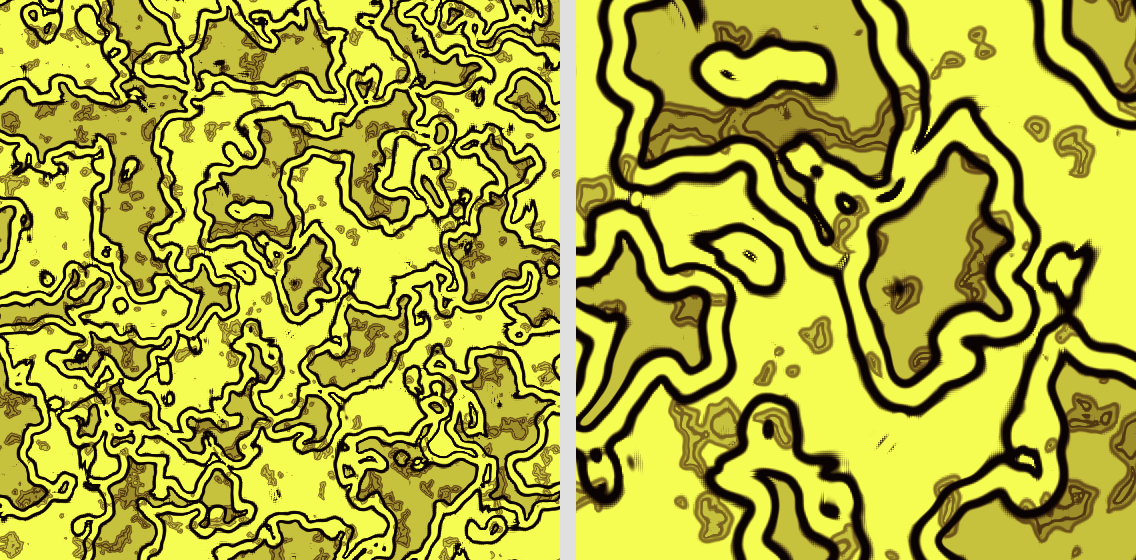
Left, the full canvas; right, a detail of the centre.
Give the GLSL for this texture, as a WebGL 2 fragment shader.

```glsl
#version 300 es
precision highp float;
// Ragged islands of yellow on olive, cut from layered gradient noise.
// Each shore is a pair of dark contours at a near-constant distance from
// the noise level; a finer noise adds brown-rimmed stains on both grounds.

uniform vec2 u_resolution;
out vec4 fragColor;

// Colours
const vec3 YELLOW = vec3(0.96, 0.99, 0.32);
const vec3 OLIVE  = vec3(0.78, 0.76, 0.24);
const vec3 STAIN  = vec3(0.62, 0.56, 0.17);
const vec3 BROWN  = vec3(0.42, 0.32, 0.10);
const vec3 UMBER  = vec3(0.26, 0.15, 0.05);
const vec3 INK    = vec3(0.04, 0.01, 0.01);

// Island shapes, lengths in canvas units
const float ISLAND_SCALE = 7.8;
const float ISLAND_LEVEL = -0.025;
const float SHORE_OFFSET = 0.0086;
const float INK_HALF_WIDTH = 0.0025;
const float FRINGE_WIDTH = 0.0009;
const float INK_SOFTNESS = 0.0010;

// Stains
const float STAIN_SCALE = 23.0;
const float STAIN_LEVEL_OLIVE = 0.21;
const float STAIN_LEVEL_YELLOW = 0.36;
const float CORE_DEPTH = 0.0045;
const float CORE_HALF_WIDTH = 0.0013;
const float RIM_HALF_WIDTH = 0.0011;
const float RIM_SOFTNESS = 0.0008;

// Noise
const int OCTAVES = 3;
const float GAIN = 0.54;
const float SLOPE_STEP = 0.0015;
const float SLOPE_FLOOR = 0.5;

vec2 latticeGradient(vec2 cell) {
  vec3 h = fract(cell.xyx * 0.1031);
  h += dot(h, h.yzx + 33.33);
  float angle = 6.28318 * fract((h.x + h.y) * h.z);
  return vec2(cos(angle), sin(angle));
}

float gradientNoise(vec2 p) {
  vec2 i = floor(p), f = fract(p);
  vec2 w = f * f * f * (f * (f * 6.0 - 15.0) + 10.0);
  vec2 e = vec2(1.0, 0.0);
  float a = dot(latticeGradient(i), f);
  float b = dot(latticeGradient(i + e.xy), f - e.xy);
  float c = dot(latticeGradient(i + e.yx), f - e.yx);
  float d = dot(latticeGradient(i + e.xx), f - e.xx);
  return mix(mix(a, b, w.x), mix(c, d, w.x), w.y);
}

float layeredNoise(vec2 p) {
  float sum = 0.0, amplitude = 1.0;
  for (int k = 0; k < OCTAVES; k++) {
    sum += amplitude * gradientNoise(p);
    p = mat2(1.6, 1.2, -1.2, 1.6) * p + 17.3;
    amplitude *= GAIN;
  }
  return sum;
}

// Approximate signed distance to a noise level, positive above it
float levelDistance(vec2 uv, float scale, float level, vec2 seed) {
  vec2 p = uv * scale + seed;
  vec2 e = vec2(SLOPE_STEP * scale, 0.0);
  float n = layeredNoise(p);
  vec2 slope = vec2(layeredNoise(p + e.xy), layeredNoise(p + e.yx)) - n;
  float steepness = length(vec2(length(slope) / SLOPE_STEP, SLOPE_FLOOR * scale));
  return (n - level) / steepness;
}

// Screen slope of a field per canvas unit, used to keep strokes even
float fieldSlope(float d, float unit) {
  return clamp(length(vec2(dFdx(d), dFdy(d))) * unit, 0.5, 1.7);
}

float stroke(float d, float halfWidth, float softness) {
  return 1.0 - smoothstep(halfWidth - softness, halfWidth + softness, abs(d));
}

void main() {
  float unit = min(u_resolution.x, u_resolution.y);
  vec2 uv = gl_FragCoord.xy / unit;
  float pixel = 0.6 / unit;

  // Grounds: the strip between the two contours stays yellow
  float shore = levelDistance(uv, ISLAND_SCALE, ISLAND_LEVEL, vec2(41.7, 12.4));
  float island = smoothstep(-pixel, pixel, shore + SHORE_OFFSET);
  vec3 color = mix(OLIVE, YELLOW, island);

  // Stains, darker and more frequent on olive
  float level = mix(STAIN_LEVEL_OLIVE, STAIN_LEVEL_YELLOW, island);
  float stain = levelDistance(uv, STAIN_SCALE, level, vec2(83.1, 57.9));
  float stainSlope = fieldSlope(stain, unit);
  float rimSoftness = max(RIM_SOFTNESS, pixel);
  float patchMask = smoothstep(-pixel, pixel, stain / stainSlope);
  float rim = stroke(stain / stainSlope, RIM_HALF_WIDTH, rimSoftness);
  float core = stroke((stain - CORE_DEPTH) / stainSlope, CORE_HALF_WIDTH, rimSoftness);
  color = mix(color, mix(STAIN, OLIVE, island), patchMask);
  color = mix(color, mix(BROWN, STAIN, island * 0.5), rim);
  color = mix(color, mix(UMBER, BROWN, island), core * 0.85);

  // Paired ink contours with a thin brown fringe
  float contour = (abs(shore) - SHORE_OFFSET) / fieldSlope(shore, unit);
  float inkSoftness = max(INK_SOFTNESS, pixel);
  color = mix(color, UMBER, 0.7 * stroke(contour, INK_HALF_WIDTH + FRINGE_WIDTH, inkSoftness));
  color = mix(color, INK, stroke(contour, INK_HALF_WIDTH, inkSoftness));

  fragColor = vec4(color, 1.0);
}
```
